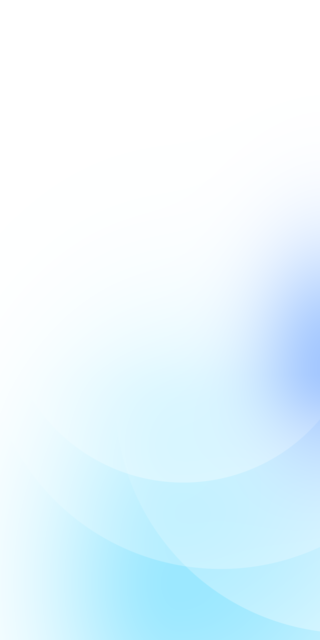
A Shadertoy shader for this background:

```glsl
// Soft white backdrop with a cyan glow at the bottom and a blue glow at the right.
// Three large translucent white discs overlap below; each is brightest at its
// lower rim and fades out upward. Glows are Gaussians, discs are distance fields.

const vec3 WHITE = vec3(1.0);
const vec3 CYAN  = vec3(0.61, 0.91, 1.0);
const vec3 BLUE  = vec3(0.64, 0.78, 1.0);

// Gaussian falloff with a separate reach to the left, right and vertically
float glow(vec2 p, vec2 center, float left, float right, float vertical) {
    vec2 d = p - center;
    d /= vec2(d.x < 0.0 ? left : right, vertical);
    return exp(-dot(d, d));
}

// Disc coverage, full at the bottom rim and gone at fadeHeight above it
float fadingDisc(vec2 p, vec2 center, float radius, float fadeHeight, float blur) {
    float inside = 1.0 - smoothstep(-blur, blur, length(p - center) - radius);
    float rise = p.y - (center.y - radius);
    return inside * clamp(1.0 - rise / fadeHeight, 0.0, 1.0);
}

void mainImage(out vec4 fragColor, in vec2 fragCoord) {
    // Canvas spans 1 wide by 2 high
    vec2 p = fragCoord / iResolution.xy * vec2(1.0, 2.0);
    float blur = 0.9 / iResolution.x;

    // Background glows
    vec3 color = mix(WHITE, CYAN, glow(p, vec2(0.56, 0.177), 0.406, 0.78, 0.594));
    color = mix(color, BLUE, glow(p, vec2(1.03, 0.854), 0.225, 0.225, 0.365));

    // Translucent discs, from lowest to highest
    color = mix(color, WHITE, 0.35 * fadingDisc(p, vec2(1.094, 0.755), 0.734, 0.72, blur));
    color = mix(color, WHITE, 0.28 * fadingDisc(p, vec2(0.690, 0.956), 0.734, 0.555, blur));
    color = mix(color, WHITE, 0.35 * fadingDisc(p, vec2(0.573, 1.052), 0.560, 0.336, blur));

    fragColor = vec4(color, 1.0);
}
```
